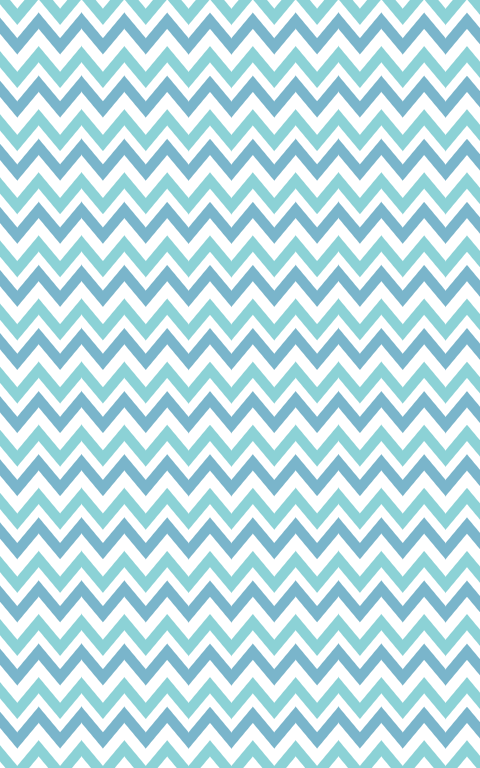
Give the GLSL for this pattern, as a Shadertoy shader.

```glsl
// Chevron stripes alternating blue and teal on white.

// Coverage of a stripe repeating once per row unit, centred on the given offset.
float stripe(float row, float centre, float halfWidth, float blur) {
    float dist = abs(fract(row - centre + 0.5) - 0.5);
    return clamp(0.5 + (halfWidth - dist) / blur, 0.0, 1.0);
}

// Triangle wave: 0 at the peaks, 1 at the valleys.
float zigzag(float x) {
    return 2.0 * abs(fract(x + 0.5) - 0.5);
}

void mainImage(out vec4 fragColor, in vec2 fragCoord) {
    vec2 uv = fragCoord / iResolution.xy;
    float rows = 12.171;

    // Depth from the top in colour pairs, straightened along the zigzag
    float row = (1.0 - uv.y) * rows - 0.406 * zigzag(uv.x * 11.207 - 0.903);

    // One pixel measured across the slanted edge
    float blur = 1.56 * rows / iResolution.y;

    // Stripes
    vec3 blue = vec3(0.48, 0.71, 0.795);
    vec3 teal = vec3(0.55, 0.825, 0.84);
    vec3 color = vec3(1.0);
    color = mix(color, blue, stripe(row, 0.328, 0.129, blur));
    color = mix(color, teal, stripe(row, 0.860, 0.129, blur));

    fragColor = vec4(color, 1.0);
}
```
